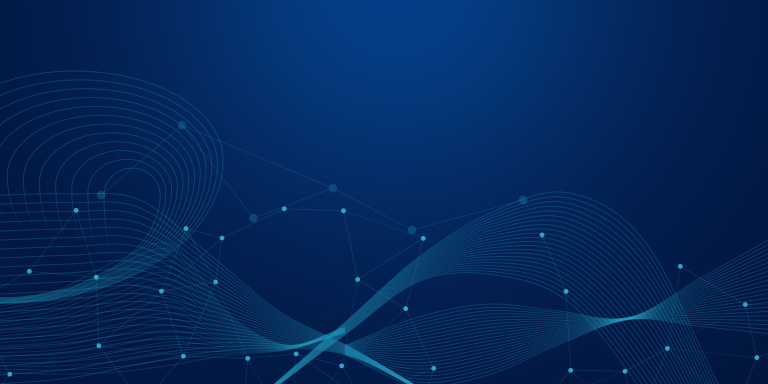
Give the GLSL for this background, as a WebGL 1 fragment shader.

```glsl
precision highp float;
// Deep blue backdrop with twisting line ribbons, nested rings and a node network.

uniform vec2 u_resolution;

// Colours
const vec3 DEEP = vec3(0.008, 0.085, 0.245);
const vec3 GLOW = vec3(0.020, 0.245, 0.530);
const vec3 LINE = vec3(0.130, 0.660, 0.800);
const vec3 NODE = vec3(0.220, 0.720, 0.870);
const vec3 HUB = vec3(0.070, 0.350, 0.530);

// Tuning, in units of the canvas height
const vec2 GLOW_CENTRE = vec2(1.03, 1.05);
const float GLOW_FALLOFF = 2.1;
const float LINE_HALF = 0.0011;
const float LINE_ALPHA = 0.30;
const float LINK_ALPHA = 0.17;
const float NODE_RADIUS = 0.0062;
const float HUB_RADIUS = 0.011;
const float CELL = 0.17;
const float NODE_CHANCE = 0.78;
const float SLOPE_STEP = 0.004;
const int STRANDS = 22;
const int RINGS = 12;

// Antialiased coverage of a shape with the given half width
float cover(float d, float halfWidth) {
  return clamp(0.5 + (halfWidth - d) * u_resolution.y, 0.0, 1.0);
}

float segment(vec2 p, vec2 a, vec2 b) {
  vec2 ab = b - a;
  float h = clamp(dot(p - a, ab) / dot(ab, ab), 0.0, 1.0);
  return cover(length(p - a - ab * h), LINE_HALF);
}

// Approximate distance to an ellipse outline
float ellipse(vec2 q, vec2 radii) {
  vec2 n = q / radii;
  float f = length(n);
  return abs(f - 1.0) * f / max(length(n / radii), 0.001);
}

// Catmull-Rom kernel and a spline through seven even knots
float kernel(float d) {
  d = abs(d);
  if (d < 1.0) return 1.0 + d * d * (1.5 * d - 2.5);
  return d < 2.0 ? 2.0 + d * (-4.0 + d * (2.5 - 0.5 * d)) : 0.0;
}

vec2 spline(float s, vec2 a, vec2 b, vec2 c, vec2 d, vec2 e, vec2 f, vec2 g) {
  return (2.0 * a - b) * kernel(s + 1.0) + a * kernel(s) + b * kernel(s - 1.0)
    + c * kernel(s - 2.0) + d * kernel(s - 3.0) + e * kernel(s - 4.0)
    + f * kernel(s - 5.0) + g * kernel(s - 6.0) + (2.0 * g - f) * kernel(s - 7.0);
}

// Strands blended between two edge curves; each knot is (first edge, last edge)
float ribbon(vec2 p, vec2 span, vec2 a, vec2 b, vec2 c, vec2 d, vec2 e, vec2 f, vec2 g) {
  float scale = 6.0 / (span.y - span.x);
  float s = (p.x - span.x) * scale;
  if (s < 0.0 || s > 6.0) return 0.0;
  vec2 here = spline(s, a, b, c, d, e, f, g);
  vec2 slope = (spline(s + SLOPE_STEP * scale, a, b, c, d, e, f, g) - here) / SLOPE_STEP;
  float sum = 0.0;
  for (int i = 0; i < STRANDS; i++) {
    float t = float(i) / float(STRANDS - 1);
    float m = mix(slope.x, slope.y, t);
    sum += cover(abs(p.y - mix(here.x, here.y, t)) / sqrt(1.0 + m * m), LINE_HALF);
  }
  return sum;
}

// Nested arches whose right sides sweep down into one shared tail
float rings(vec2 p) {
  float sum = 0.0;
  for (int i = 0; i < RINGS; i++) {
    float t = float(i) / float(RINGS - 1);
    vec2 c = mix(vec2(0.344, 0.492), vec2(0.195, 0.583), t);
    float right = mix(0.417, 0.581, t);
    float rise = mix(0.07, 0.232, t);
    float foot = mix(0.225, 0.210, t);
    float above = step(c.y, p.y);
    float leftFade = step(p.x, c.x) * smoothstep(c.y - 0.18, c.y, p.y);
    float arch = ellipse(p - c, vec2(right - c.x, mix(0.25, rise, above)));
    float tail = ellipse(p - vec2(0.0, c.y), vec2(right, c.y - foot));
    sum += cover(arch, LINE_HALF) * mix(leftFade, 1.0, above);
    sum += cover(tail, LINE_HALF) * (1.0 - above);
  }
  return sum;
}

vec2 hash2(vec2 c) {
  return fract(sin(vec2(dot(c, vec2(127.1, 311.7)), dot(c, vec2(269.5, 183.3)))) * 4375.85);
}

// Node position in xy, presence in z
vec3 nodeAt(vec2 c) {
  vec2 pos = (c + 0.15 + 0.7 * hash2(c)) * CELL;
  float ceiling = mix(0.52, 0.40, smoothstep(0.8, 1.2, pos.x));
  return vec3(pos, step(hash2(c + 37.0).x, NODE_CHANCE) * step(pos.y, ceiling));
}

float link(vec2 p, vec3 a, vec3 b) {
  float near = 1.0 - smoothstep(1.1 * CELL, 1.7 * CELL, distance(a.xy, b.xy));
  return segment(p, a.xy, b.xy) * a.z * b.z * near;
}

// Scattered network: links in x, nodes in y
vec2 network(vec2 p) {
  vec2 cell = floor(p / CELL), sum = vec2(0.0);
  vec3 mid = nodeAt(cell);
  for (int j = -1; j <= 1; j++) {
    for (int i = -1; i <= 1; i++) {
      vec2 o = vec2(float(i), float(j));
      vec3 n = nodeAt(cell + o);
      if (i != 0 || j != 0) sum.x += link(p, mid, n);
      if (i * j == 0 && i + j != 0) sum.x += link(p, n, nodeAt(cell + vec2(-o.y, o.x)));
      sum.y += cover(distance(p, n.xy), NODE_RADIUS) * n.z;
    }
  }
  return min(sum, 1.0);
}

// Faint ridge of large hubs: links in x, discs in y
vec2 ridge(vec2 p) {
  vec2 a = vec2(0.263, 0.492), b = vec2(0.474, 0.674), c = vec2(0.867, 0.510);
  vec2 d = vec2(1.073, 0.401), e = vec2(1.362, 0.479), f = vec2(0.660, 0.432);
  float lines = segment(p, a, b) + segment(p, b, c) + segment(p, c, d)
    + segment(p, d, e) + segment(p, b, f) + segment(p, f, c);
  float near = min(min(distance(p, a), distance(p, b)), min(distance(p, c), distance(p, d)));
  near = min(near, min(distance(p, e), distance(p, f)));
  return vec2(lines, cover(near, HUB_RADIUS));
}

void main() {
  vec2 p = gl_FragCoord.xy / u_resolution.y;
  p.x *= 2.0 * u_resolution.y / u_resolution.x;
  vec2 g = p - GLOW_CENTRE;
  vec3 col = mix(DEEP, GLOW, exp(-GLOW_FALLOFF * dot(g, g)));

  // Network behind the ribbons
  vec2 net = network(p), hubs = ridge(p);
  col = mix(col, LINE, LINK_ALPHA * min(net.x + hubs.x, 1.0));
  col = mix(col, HUB, 0.6 * hubs.y);

  // Central arch, right twist, left sheet, left fold
  float ink = rings(p);
  ink += ribbon(p, vec2(0.703, 1.875), vec2(-0.01, -0.02), vec2(0.161, 0.128), vec2(0.333, 0.268),
    vec2(0.451, 0.284), vec2(0.497, 0.211), vec2(0.37, -0.03), vec2(-0.01, -0.35));
  ink += ribbon(p, vec2(0.898, 2.01), vec2(0.10, 0.076), vec2(0.172, -0.003), vec2(0.208, 0.023),
    vec2(0.19, 0.102), vec2(0.174, 0.168), vec2(0.276, 0.15), vec2(0.38, 0.13));
  ink += ribbon(p, vec2(0.0, 1.094), vec2(0.492, 0.0), vec2(0.495, 0.016), vec2(0.479, 0.052),
    vec2(0.336, 0.083), vec2(0.188, 0.094), vec2(0.096, 0.073), vec2(-0.01, -0.016));
  ink += 0.7 * ribbon(p, vec2(0.0, 0.898), vec2(0.211, 0.03), vec2(0.245, 0.026), vec2(0.318, 0.031),
    vec2(0.362, 0.05), vec2(0.18, 0.076), vec2(0.102, 0.089), vec2(0.148, 0.133));
  col = mix(col, LINE, 1.0 - exp(-LINE_ALPHA * ink));

  col = mix(col, NODE, 0.85 * net.y);
  gl_FragColor = vec4(col, 1.0);
}
```
